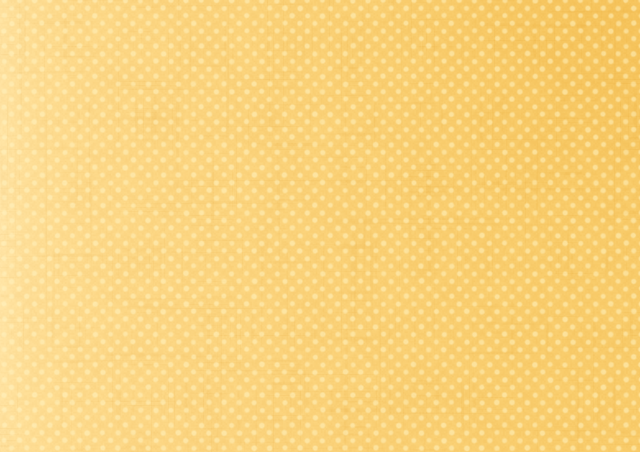
A Shadertoy shader for this pattern:

```glsl
// Soft cream polka dots in a staggered lattice on warm yellow cloth.
// Two offset square grids place the dots; a smooth wash lights the left side,
// and stretched value noise adds woven threads, grain and uneven dye.

float hash(vec2 p) {
    p = fract(p * vec2(0.1031, 0.1137));
    p += dot(p, p.yx + 33.33);
    return fract((p.x + p.y) * p.x * 7.31);
}

float noise(vec2 p) {
    vec2 cell = floor(p);
    vec2 f = fract(p);
    f = f * f * (3.0 - 2.0 * f);
    float low = mix(hash(cell), hash(cell + vec2(1, 0)), f.x);
    float high = mix(hash(cell + vec2(0, 1)), hash(cell + vec2(1, 1)), f.x);
    return mix(low, high, f.y);
}

// Coverage of one square grid of soft, slightly irregular dots
float dotGrid(vec2 p, float seed) {
    vec2 id = floor(p);
    vec2 key = id + seed;
    vec2 jitter = vec2(hash(key + 17.0), hash(key + 53.0)) - 0.5;
    float d = length(p - id - 0.5 - 0.05 * jitter);
    float radius = 0.17 + 0.025 * (hash(key + 91.0) - 0.5);
    float core = 1.0 - smoothstep(radius - 0.09, radius + 0.08, d);
    float halo = exp(-14.0 * d * d);
    return core * mix(0.75, 1.0, hash(key + 29.0)) + 0.14 * halo;
}

// Lighting wash: bright left edge, deep gold at the upper right
vec3 clothWash(vec2 uv) {
    vec3 color = mix(vec3(0.988, 0.838, 0.515), vec3(0.972, 0.792, 0.405),
                     smoothstep(0.0, 0.95, uv.x + 0.12 * (uv.y - 0.5)));
    float corner = smoothstep(0.55, 1.0, uv.x) * smoothstep(0.35, 1.0, uv.y);
    color -= vec3(0.010, 0.030, 0.055) * corner;
    float glow = exp(-uv.x * 13.0) * (1.0 - 0.5 * abs(uv.y - 0.5));
    return color + vec3(0.012, 0.055, 0.13) * glow;
}

// Thin dark threads running along the first axis
float threads(vec2 p) {
    return smoothstep(0.72, 1.0, noise(p * vec2(9.0, 330.0)));
}

void mainImage(out vec4 fragColor, in vec2 fragCoord) {
    vec2 uv = fragCoord / iResolution.xy;
    vec2 p = fragCoord / iResolution.x;
    vec3 color = clothWash(uv);

    // Uneven dye, weave and fine grain
    float dye = noise(p * 24.0) + noise(p * 65.0 + 7.0) - 1.0;
    float weave = threads(p) + threads(p.yx + 3.7);
    float grain = noise(p * 390.0) - 0.5;
    color += vec3(0.004, 0.009, 0.014) * dye;
    color -= vec3(0.010, 0.019, 0.028) * weave;
    color += vec3(0.012, 0.022, 0.030) * grain;

    // About 42 dots across and 30 down, with a second grid half a step away
    vec2 lattice = p * 42.2 + vec2(0.225, 0.74);
    float dots = dotGrid(lattice, 0.0) + dotGrid(lattice + 0.5, 137.0);
    vec3 cream = mix(color, vec3(1.0, 0.955, 0.76), 0.56);
    color = mix(color, cream, min(dots, 1.0));

    fragColor = vec4(clamp(color, 0.0, 1.0), 1.0);
}
```
